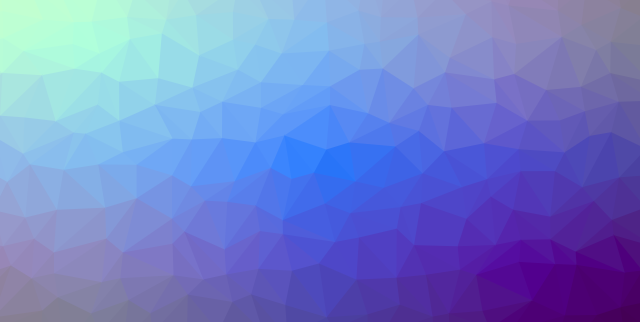
A Shadertoy shader for this background:

```glsl
// Low-poly mesh of flat triangles, shaded mint to blue to purple along both axes.

#define CELL 0.101            // mesh spacing, in canvas heights
#define JITTER 0.38           // largest vertex shift, in cells
#define MESH_SHIFT vec2(0.0, 0.5)
#define SEED vec2(17.0, 43.0)
#define PALE_MINT vec3(0.77, 1.00, 0.81)
#define MINT vec3(0.67, 1.00, 0.87)
#define BLUE vec3(0.09, 0.48, 1.00)
#define VIOLET vec3(0.335, 0.0, 0.63)
#define PLUM vec3(0.265, 0.0, 0.33)

const mat3 RGB_TO_XYZ = mat3(0.4124, 0.2126, 0.0193,
                             0.3576, 0.7152, 0.1192,
                             0.1805, 0.0722, 0.9505);

// Perceptual space: cube root of XYZ, so that mixes stay even in lightness
vec3 toPerceptual(vec3 rgb) {
    return pow(RGB_TO_XYZ * pow(rgb, vec3(2.2)), vec3(1.0 / 3.0));
}

vec3 toRgb(vec3 c) {
    vec3 linearRgb = inverse(RGB_TO_XYZ) * (c * c * c);
    return pow(clamp(linearRgb, 0.0, 1.0), vec3(1.0 / 2.2));
}

// Colour ramp in perceptual space
float ramp(float a, float b, float t) {
    return clamp((t - a) / (b - a), 0.0, 1.0);
}

vec3 palette(float t) {
    vec3 c = mix(toPerceptual(PALE_MINT), toPerceptual(MINT), ramp(0.0, 0.15, t));
    c = mix(c, toPerceptual(BLUE), ramp(0.15, 0.5, t));
    c = mix(c, toPerceptual(VIOLET), ramp(0.5, 0.8, t));
    return mix(c, toPerceptual(PLUM), ramp(0.8, 1.0, t));
}

// The ramp runs left to right and top to bottom; the two are averaged
vec3 fieldColor(vec2 uv) {
    return toRgb(0.5 * (palette(uv.x) + palette(1.0 - uv.y)));
}

// Jittered mesh vertices
vec2 hash22(vec2 p) {
    vec3 q = fract(p.xyx * vec3(0.1031, 0.1030, 0.0973));
    q += dot(q, q.yzx + 33.33);
    return fract((q.xx + q.yz) * q.zy);
}

vec2 meshVertex(vec2 id) {
    return id + JITTER * (2.0 * hash22(id + SEED) - 1.0);
}

// Triangle geometry, counter-clockwise
float cross2(vec2 a, vec2 b) {
    return a.x * b.y - a.y * b.x;
}

float area(vec2 a, vec2 b, vec2 c) {
    return cross2(b - a, c - a);
}

float edgeDistance(vec2 p, vec2 a, vec2 b) {
    return cross2(normalize(b - a), p - a);
}

// Adds a flat triangle, weighted by its coverage of the pixel
void addTriangle(inout vec4 sum, vec2 p, vec2 a, vec2 b, vec2 c, float pixel) {
    float inside = min(edgeDistance(p, a, b),
                       min(edgeDistance(p, b, c), edgeDistance(p, c, a)));
    float coverage = clamp(inside / pixel + 0.5, 0.0, 1.0);
    if (coverage > 0.0) {
        vec2 middle = ((a + b + c) / 3.0 + MESH_SHIFT) * CELL;
        middle.x *= iResolution.y / iResolution.x;
        sum += coverage * vec4(fieldColor(middle), 1.0);
    }
}

void mainImage(out vec4 fragColor, in vec2 fragCoord) {
    vec2 p = fragCoord / (iResolution.y * CELL) - MESH_SHIFT;
    float pixel = 1.0 / (iResolution.y * CELL);
    vec4 sum = vec4(0.0);

    // Split each nearby quad along the diagonal that avoids slivers
    for (int j = -1; j <= 1; j++) {
        for (int i = -1; i <= 1; i++) {
            vec2 id = floor(p) + vec2(float(i), float(j));
            vec2 a = meshVertex(id);
            vec2 b = meshVertex(id + vec2(1.0, 0.0));
            vec2 c = meshVertex(id + vec2(1.0, 1.0));
            vec2 d = meshVertex(id + vec2(0.0, 1.0));
            if (min(area(a, b, c), area(a, c, d)) > min(area(a, b, d), area(b, c, d))) {
                addTriangle(sum, p, a, b, c, pixel);
                addTriangle(sum, p, a, c, d, pixel);
            } else {
                addTriangle(sum, p, a, b, d, pixel);
                addTriangle(sum, p, b, c, d, pixel);
            }
        }
    }
    fragColor = vec4(sum.rgb / max(sum.a, 0.001), 1.0);
}
```
